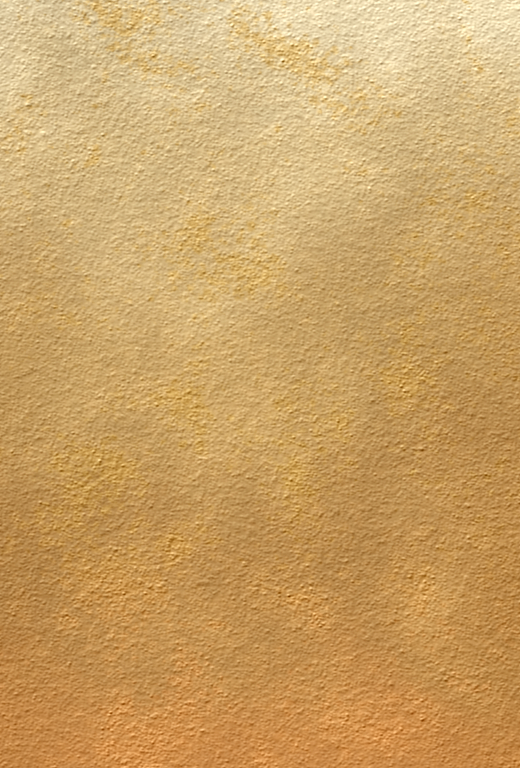
Give the GLSL for this texture, as a Shadertoy shader.

```glsl
// Rough golden plaster: a cream-to-orange vertical wash, cloudy stains and
// ragged ochre wear, under fine grains lit from the upper left.
// All noise is a soft cellular sum of randomly weighted round bumps.

const vec3 CREAM  = vec3(0.93, 0.86, 0.70);
const vec3 SAND   = vec3(0.84, 0.73, 0.52);
const vec3 GOLD   = vec3(0.795, 0.645, 0.405);
const vec3 BRONZE = vec3(0.73, 0.545, 0.305);
const vec3 COPPER = vec3(0.81, 0.555, 0.295);
const vec3 OCHRE  = vec3(0.79, 0.61, 0.27);
const vec3 UMBER  = vec3(0.64, 0.43, 0.19);

vec3 hash3(vec2 cell) {
    vec3 h = fract(cell.xyx * vec3(0.1031, 0.1030, 0.0973));
    h += dot(h, h.yxz + 33.33);
    return fract((h.xxy + h.yzz) * h.zyx);
}

// Cellular noise: one bump per jittered cell, roughly centred on zero.
float bumps(vec2 p) {
    vec2 cell = floor(p);
    float sum = 0.0;
    for (int y = -1; y <= 1; y++)
    for (int x = -1; x <= 1; x++) {
        vec2 id = cell + vec2(x, y);
        vec3 rnd = hash3(id + 400.0);
        vec2 d = id + rnd.xy - p;
        float fall = max(0.0, 1.0 - dot(d, d));
        sum += rnd.z * fall * fall * fall;
    }
    return sum - 0.39;
}

// Layers of bumps, each finer, weaker and turned.
float clouds(vec2 p, int layers) {
    float sum = 0.0, amp = 1.0;
    for (int i = 0; i < layers; i++) {
        sum += amp * bumps(p);
        p = mat2(1.6, 1.2, -1.2, 1.6) * p + 7.3;
        amp *= 0.6;
    }
    return sum;
}

// Slope of a grainy surface towards the light; grains are wider than tall.
float relief(vec2 p, vec2 toLight, float density) {
    vec2 stride = toLight * 0.3;
    vec2 q = p * density * vec2(0.8, 1.0);
    return bumps(q - stride) - bumps(q + stride);
}

// Broad colour wash from the bottom (0) to the top (1).
vec3 wash(float h) {
    vec3 col = mix(COPPER, BRONZE, smoothstep(0.0, 0.26, h));
    col = mix(col, GOLD, smoothstep(0.26, 0.54, h));
    col = mix(col, SAND, smoothstep(0.52, 0.84, h));
    return mix(col, CREAM, smoothstep(0.80, 1.04, h));
}

void mainImage(out vec4 fragColor, in vec2 fragCoord) {
    vec2 uv = fragCoord / iResolution.xy;
    vec2 p = fragCoord / iResolution.y;

    // Stains at three scales, bent so that their outlines wander.
    vec2 bend = 0.05 * vec2(bumps(p * 7.0 + 3.0), bumps(p * 7.0 + 19.0));
    float stain = clouds((p + bend) * 3.2 + 11.0, 4);
    float mottle = clouds((p + bend) * 13.0 + 47.0, 3);
    float speckle = clouds(p * vec2(60.0, 72.0) + 29.0, 2);

    // Wash, lighter to the upper left and uneven along its bands.
    float h = uv.y + 0.07 * (0.5 - uv.x) + 0.12 * stain;
    vec3 col = wash(h);
    col *= 1.0 + 0.05 * stain + 0.04 * mottle + 0.03 * speckle;

    // Faint ochre wear, gathered in loose patches and broken by fine flecks.
    float patches = clouds((p + bend) * 5.5 + 139.0, 3);
    float flecks = clouds(p * vec2(80.0, 95.0) + 5.0, 3);
    float wear = smoothstep(0.0, 1.1, 0.75 * patches + 0.65 * mottle + 0.7 * flecks);
    vec3 wearTint = mix(OCHRE, COPPER * 1.08, smoothstep(0.38, 0.10, uv.y));
    wearTint *= mix(0.96, 1.05, uv.y);
    col = mix(col, wearTint, 0.52 * wear);

    // Darker side edges, heavier at the right and in the lower half.
    float edge = smoothstep(0.70, 1.05, uv.x) + 0.7 * smoothstep(0.18, -0.05, uv.x);
    float lower = smoothstep(0.95, 0.45, uv.y);
    col = mix(col, UMBER, 0.34 * edge * lower);

    // Three sizes of grain, strongest in worn spots and near the top.
    vec2 toLight = normalize(vec2(-0.4, 1.0));
    float fine = relief(p, toLight, 330.0);
    float medium = relief(p + 2.7, toLight, 190.0);
    float coarse = relief(p + bend * 0.2 + 5.1, toLight, 85.0);
    float rough = 0.85 + 0.35 * wear + 0.2 * mottle + 0.2 * smoothstep(0.6, 1.0, uv.y);
    float shade = rough * (0.145 * fine + 0.09 * medium + 0.035 * coarse);

    // Shadows lose blue first, so they turn warm; highlights stay creamy.
    col += shade * mix(vec3(0.90, 0.98, 1.0), vec3(0.80, 0.88, 0.90), step(0.0, shade));

    fragColor = vec4(clamp(col, 0.0, 1.0), 1.0);
}
```
